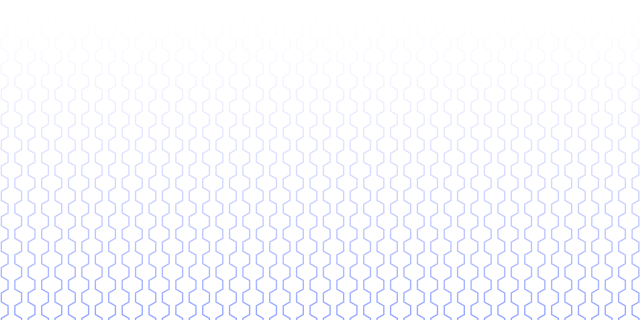
A WebGL 1 fragment shader for this pattern:

```glsl
precision highp float;
// Vertical zigzag lines forming wide and narrow hexagons, fading upward into white.

uniform vec2 u_resolution;

// Lengths are fractions of the canvas height.
const vec2 CELL = vec2(0.08387, 0.0794);
const vec2 WIDE_CENTER = vec2(0.0358, 0.388);
const float WIDE_HALF = 0.0316;
const float NARROW_HALF = 0.0106;
const float BEND_LOW = 0.0141;
const float BEND_HIGH = 0.0262;
const float LINE_HALF = 0.00215;

const vec3 PAPER = vec3(1.0);
const vec3 INK_FAINT = vec3(0.58, 0.59, 1.0);
const vec3 INK_DEEP = vec3(0.58, 0.65, 1.0);

float segmentDistance(vec2 p, vec2 a, vec2 b) {
  vec2 ab = b - a;
  float t = clamp(dot(p - a, ab) / dot(ab, ab), 0.0, 1.0);
  return length(p - a - ab * t);
}

// Repeat the plane in cells and mirror each cell into one quarter.
vec2 foldCell(vec2 p, vec2 center, vec2 cell) {
  return abs(mod(p - center + 0.5 * cell, cell) - 0.5 * cell);
}

// One quarter of a hexagon outline: upright, slanted, upright.
float zigzagDistance(vec2 q, float wide, float narrow, float top) {
  vec2 lowBend = vec2(wide, BEND_LOW);
  vec2 highBend = vec2(narrow, BEND_HIGH);
  float d = segmentDistance(q, vec2(wide, 0.0), lowBend);
  d = min(d, segmentDistance(q, lowBend, highBend));
  return min(d, segmentDistance(q, highBend, vec2(narrow, top)));
}

float strokeCoverage(float d, float halfWidth, float pixel) {
  return clamp((halfWidth - d) / pixel + 0.5, 0.0, 1.0);
}

void main() {
  float pixel = 1.0 / u_resolution.y;
  vec2 p = gl_FragCoord.xy * pixel;

  vec2 q = foldCell(p, WIDE_CENTER, CELL);
  float d = zigzagDistance(q, WIDE_HALF, NARROW_HALF, 0.5 * CELL.y);
  float line = strokeCoverage(d, LINE_HALF, pixel);

  // Ink strength grows from the top edge to the bottom edge.
  float depth = clamp(1.0 - p.y, 0.0, 1.0);
  float strength = pow(depth, 1.6);
  vec3 ink = mix(INK_FAINT, INK_DEEP, depth);

  gl_FragColor = vec4(mix(PAPER, ink, line * strength), 1.0);
}
```
